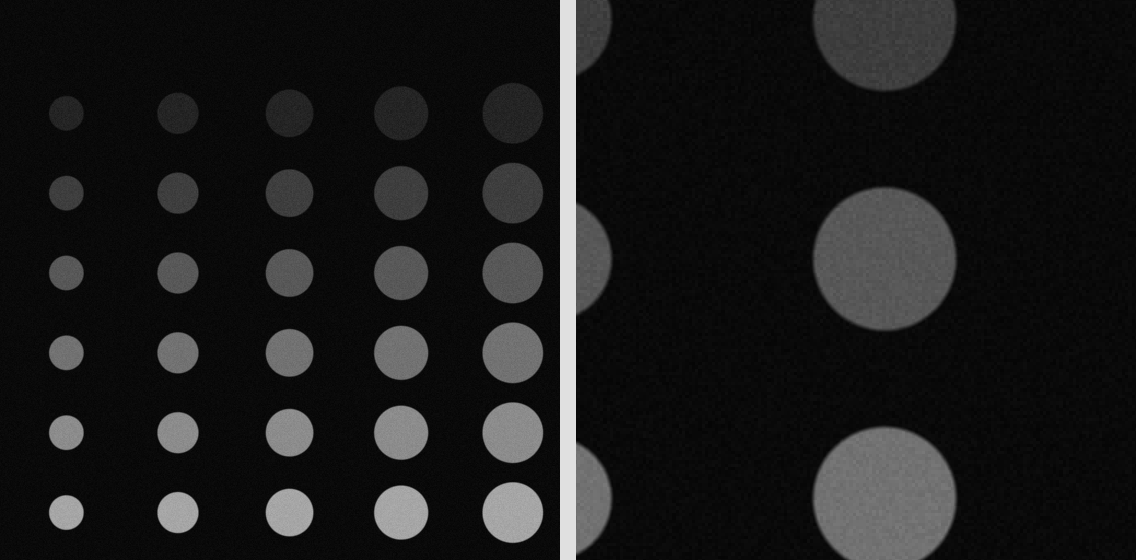
Left, the full canvas; right, a detail of the centre.
A WebGL 1 fragment shader for this pattern:

```glsl
precision highp float;
// Five by six grid of grey discs on near-black: wider to the right, brighter downwards, with fine grain.

uniform vec2 u_resolution;

float hash(vec2 p) {
  vec3 q = fract(vec3(p.xyx) * 0.1031);
  q += dot(q, q.yzx + 33.33);
  return fract((q.x + q.y) * q.z);
}

void main() {
  vec2 uv = gl_FragCoord.xy / u_resolution;

  // Nearest disc: column and row counted from the lower left
  vec2 first = vec2(0.1185, 0.0847);
  vec2 pitch = vec2(0.1993, 0.1426);
  vec2 cell = clamp(floor((uv - first) / pitch + 0.5), vec2(0.0), vec2(4.0, 5.0));
  float radius = 0.0309 + 0.0058 * cell.x;
  float level = 0.65 - 0.102 * cell.y;

  // Soft-edged disc
  float edge = max(0.0018, 1.0 / u_resolution.y);
  float dist = length(uv - first - cell * pitch) - radius;
  float disc = 1.0 - smoothstep(-edge, edge, dist);
  float grey = mix(0.036, level, disc);

  // Grain, roughly bell-shaped by summing two hashes
  vec2 speck = floor(uv * 512.0);
  float grain = hash(speck) + hash(speck + 571.0) - 1.0;
  grey += grain * mix(0.018, 0.03, disc);

  gl_FragColor = vec4(vec3(grey), 1.0);
}
```
